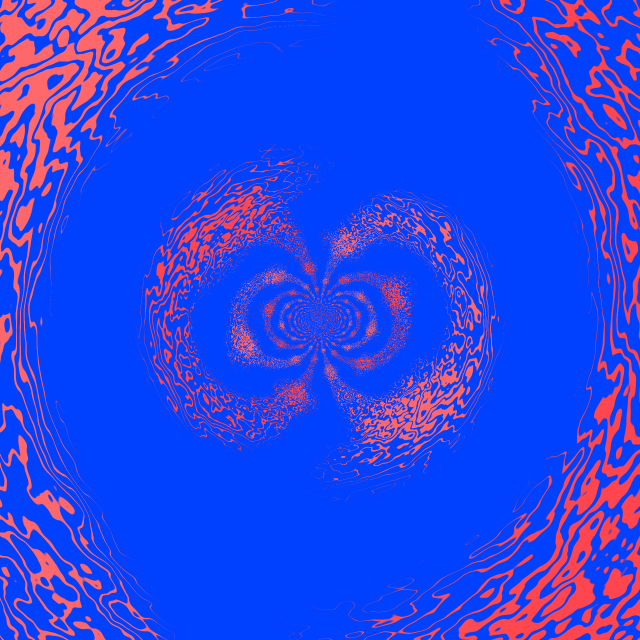
Write a three.js fragment shader that draws this background.

```glsl
// Coral contour noise on blue: a striped, dotted lattice folded through a radial inversion.
varying vec2 vUv;

float hash(vec2 p) {
  vec3 h = fract(p.xyx * vec3(0.1031, 0.1030, 0.0973));
  h += dot(h, h.yzx + 33.33);
  return fract((h.x + h.y) * h.z);
}

float valueNoise(vec2 p) {
  vec2 cell = floor(p), f = fract(p);
  f = f * f * (3.0 - 2.0 * f);
  return mix(mix(hash(cell), hash(cell + vec2(1.0, 0.0)), f.x),
             mix(hash(cell + vec2(0.0, 1.0)), hash(cell + 1.0), f.x), f.y);
}

float fbm(vec2 p) {
  float sum = 0.0, amplitude = 0.5;
  for (int i = 0; i < 3; i++) {
    sum += amplitude * valueNoise(p);
    p = mat2(1.6, 1.2, -1.2, 1.6) * p + 17.3;
    amplitude *= 0.5;
  }
  return sum;
}

// Share of coral: upright stripes at odd x, with dots staggered along them
float coverage(vec2 q) {
  float stripe = 0.0, dots = 0.0;
  float column = 2.0 * floor(q.x * 0.5) + 1.0;
  for (int i = -1; i <= 1; i++) {
    float x = column + 2.0 * float(i);
    vec2 d = vec2(q.x - x, mod(q.y + x + 2.0, 4.0) - 2.0);
    stripe = max(stripe, 1.0 - smoothstep(0.2, 0.62, abs(d.x)));
    dots = max(dots, 1.0 - smoothstep(0.0, 1.15, length(d * vec2(0.85, 1.0))));
  }
  return 0.32 * stripe + 0.42 * dots;
}

vec3 background(vec2 uv) {
  // Radial inversion: zero on the blue ring, growing both inward and outward
  vec2 p = uv - 0.5;
  vec2 q = p * (0.437 / max(dot(p, p), 1e-5) - 3.6);

  // Contour bands of noise, ringed between the dots
  float phase = 5.0 * fbm(q * 6.0 + 40.0)
              + 2.5 * (cos(3.14159 * q.x) + cos(1.5708 * (q.x + q.y)));
  float band = abs(2.0 * fract(phase) - 1.0);
  float share = coverage(q);
  float ink = 1.0 - smoothstep(share - 0.1, share, band);

  // Columns alternate between deep and light coral
  vec3 coral = mix(vec3(1.0, 0.27, 0.30), vec3(1.0, 0.41, 0.42),
                   0.5 + 0.5 * sin(1.5708 * q.x));
  return mix(vec3(0.0, 0.25, 1.0), coral, ink);
}

void main() {
  // Average a 3 by 3 grid inside each pixel
  vec2 pixel = fwidth(vUv);
  vec3 color = vec3(0.0);
  for (int j = -1; j <= 1; j++) {
    for (int i = -1; i <= 1; i++) {
      color += background(vUv + pixel * vec2(float(i), float(j)) / 3.0);
    }
  }
  gl_FragColor = vec4(color / 9.0, 1.0);
}
```
